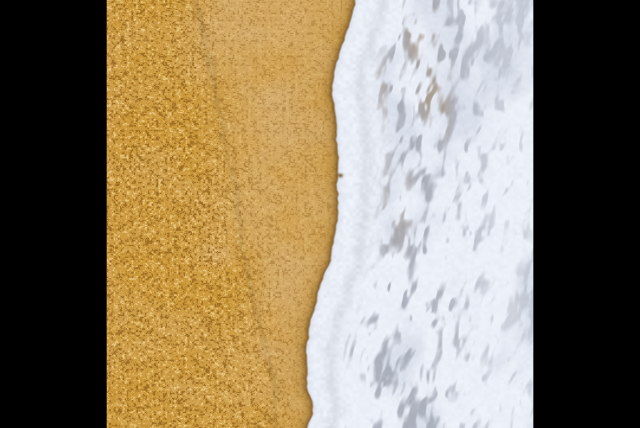
Reproduce this texture procedurally as a Shadertoy shader.

```glsl
const float ASPECT = 1.5;
const vec2 PANEL = vec2(0.25, 1.25);        // left and right limits
const vec3 SAND_GOLD = vec3(0.80, 0.60, 0.23);
const vec3 SAND_PALE = vec3(0.83, 0.67, 0.42);
const vec3 SAND_DARK = vec3(0.58, 0.40, 0.12);
const vec3 SAND_GLINT = vec3(0.95, 0.83, 0.58);
const vec3 WET_EDGE = vec3(0.42, 0.28, 0.10);
const vec3 FOAM = vec3(0.925, 0.942, 0.975);
const vec3 FOAM_SHADE = vec3(0.78, 0.81, 0.87);
const vec3 WATER = vec3(0.64, 0.66, 0.71);
const vec3 SILT = vec3(0.62, 0.54, 0.46);
const float GRAIN_SCALE = 190.0;
const vec2 STREAK_SCALE = vec2(62.0, 24.0);
const float STREAK_LEAN = 0.22;

float hash(vec2 p) {
    return fract(sin(dot(p, vec2(127.1, 311.7))) * 43758.5453);
}

float noise(vec2 p) {
    vec2 i = floor(p), f = fract(p);
    f = f * f * (3.0 - 2.0 * f);
    return mix(mix(hash(i), hash(i + vec2(1, 0)), f.x),
               mix(hash(i + vec2(0, 1)), hash(i + vec2(1, 1)), f.x), f.y);
}

float fbm(vec2 p) {
    float sum = 0.0, amp = 0.5;
    for (int i = 0; i < 4; i++) {
        sum += amp * noise(p);
        p = mat2(1.6, 1.2, -1.2, 1.6) * p + 7.3;
        amp *= 0.5;
    }
    return sum / 0.9375;
}

float blob(vec2 p, vec2 centre, vec2 radius) {
    vec2 d = (p - centre) / radius;
    return exp(-dot(d, d));
}

// Horizontal position of the waterline at height y
float shoreline(float y) {
    float x = 0.720 + 0.071 * smoothstep(0.18, 0.50, y)
            + 0.044 * smoothstep(0.80, 1.02, y);
    x -= 0.010 * exp(-pow((y - 0.80) / 0.10, 2.0));
    x += 0.012 * exp(-pow((y - 0.045) / 0.035, 2.0));
    return x + 0.006 * (noise(vec2(y * 28.0, 3.0)) - 0.5)
             + 0.003 * (noise(vec2(y * 95.0, 8.0)) - 0.5);
}

vec3 sandColor(vec2 p, float shoreDist) {
    // Coarse dry grains give way to fine damp sand along a slanted seam
    float seam = 0.655 - 0.19 * p.y + 0.03 * (fbm(p * 9.0) - 0.5);
    float damp = smoothstep(-0.10, 0.09, p.x - seam);
    float patches = fbm(p * vec2(9.0, 13.0) + 4.0);
    float pale = clamp(0.12 + 0.65 * damp + 0.9 * (patches - 0.5), 0.0, 1.0);
    pale = max(pale, 0.75 * blob(p, vec2(0.51, 0.41), vec2(0.055, 0.035)));
    vec3 col = mix(SAND_GOLD, SAND_PALE, pale);

    float grain = 0.6 * noise(p * GRAIN_SCALE) + 0.4 * noise(p * GRAIN_SCALE * 1.9 + 31.0);
    float contrast = mix(1.0, 0.48, damp);
    col = mix(col, SAND_DARK, contrast * 0.85 * smoothstep(0.50, 0.16, grain));
    col = mix(col, SAND_GLINT, contrast * 0.75 * smoothstep(0.55, 0.88, grain));
    col *= 1.0 - 0.07 * exp(-pow((p.x - seam) / 0.008, 2.0));

    // Wet shading and a thin shadow under the foam
    col = mix(col, SAND_GOLD * 0.9, 0.45 * exp(shoreDist / 0.035));
    return mix(col, WET_EDGE, 0.85 * exp(shoreDist / 0.008));
}

vec3 foamColor(vec2 p, float shoreDist) {
    float lipWidth = 0.075 + 0.025 * noise(vec2(p.y * 6.0, 2.0));
    float open = smoothstep(lipWidth * 0.75, lipWidth * 1.5, shoreDist);

    // Stretched, leaning gaps in the froth
    vec2 q = vec2(p.x - STREAK_LEAN * p.y, p.y);
    q += 0.014 * (vec2(noise(p * 21.0), noise(p * 21.0 + 40.0)) - 0.5);
    float streak = 0.65 * noise(q * STREAK_SCALE) + 0.35 * noise(q * STREAK_SCALE * 2.1 + 9.0);
    float cover = fbm(q * vec2(10.0, 6.0) + 2.0);
    float thin = 1.0 - 0.55 * smoothstep(0.98, 1.22, p.x);
    float gaps = smoothstep(0.50, 0.80, streak + 0.45 * (cover - 0.5)) * open * thin;

    float silt = blob(p, vec2(0.985, 0.92), vec2(0.035, 0.08))
               + blob(p, vec2(1.02, 0.76), vec2(0.035, 0.07))
               + 0.7 * blob(p, vec2(0.885, 0.76), vec2(0.03, 0.12))
               + 0.5 * blob(p, vec2(0.93, 0.52), vec2(0.05, 0.09));
    vec3 col = mix(FOAM, FOAM_SHADE, 0.5 * open * smoothstep(0.42, 0.72, cover));
    col = mix(col, mix(WATER, SILT, min(silt, 1.0)), 0.85 * gaps);

    // Rounded lip: soft crease behind it, bubbly texture across it
    col -= 0.055 * exp(-pow((shoreDist - lipWidth * 0.7) / 0.016, 2.0));
    col -= 0.05 * (noise(p * 130.0) - 0.4) * (1.0 - 0.5 * open);
    return mix(col, FOAM_SHADE, 0.55 * exp(-shoreDist / 0.007));
}

void mainImage(out vec4 fragColor, in vec2 fragCoord) {
    vec2 p = fragCoord / iResolution.xy * vec2(ASPECT, 1.0);
    float px = 1.0 / iResolution.y;
    float shoreDist = p.x - shoreline(p.y);

    vec3 sand = sandColor(p, min(shoreDist, 0.0));
    vec3 foam = foamColor(p, max(shoreDist, 0.0));
    vec3 col = mix(sand, foam, smoothstep(-1.5 * px, 1.5 * px, shoreDist));
    col = mix(col, WET_EDGE, 0.8 * blob(p, vec2(0.798, 0.59), vec2(0.006, 0.005)));

    // Black side margins
    float inside = clamp((p.x - PANEL.x) / px + 0.5, 0.0, 1.0)
                 * clamp((PANEL.y - p.x) / px + 0.5, 0.0, 1.0);
    fragColor = vec4(clamp(col, 0.0, 1.0) * inside, 1.0);
}
```
